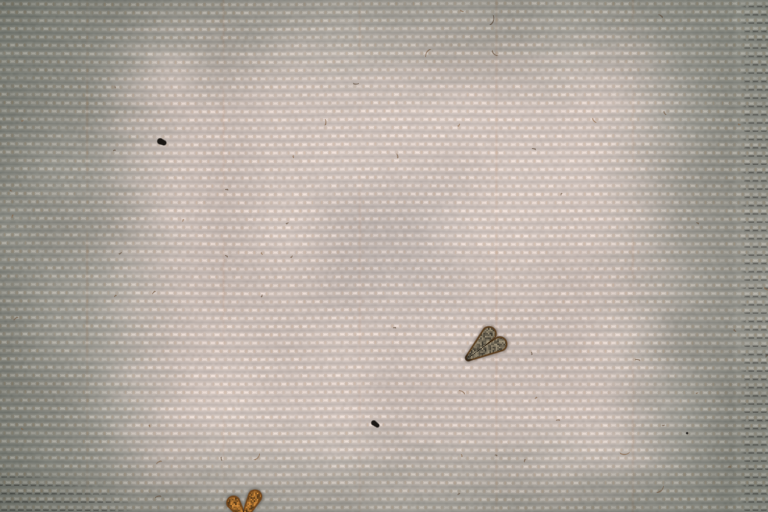
This texture is drawn by a Shadertoy shader. Its source:

```glsl
// Pale woven plastic mesh under a soft square glow, with fine debris and two small moths.
#define COLUMNS 92.0
#define ROWS 62.0
#define KNOT_SIZE vec2(0.27, 0.15)
#define KNOT_GAIN vec3(0.115, 0.105, 0.10)
#define WEAR 0.05
#define DEBRIS_RATE 0.14
#define GLOW_COLOR vec3(0.790, 0.742, 0.718)
#define SHEET_COLOR vec3(0.655, 0.640, 0.612)
#define CORNER_COLOR vec3(0.465, 0.478, 0.448)
#define TAN_COLOR vec3(0.56, 0.40, 0.26)
#define DARK_COLOR vec3(0.10, 0.09, 0.08)

float hash(vec2 p) {
    return fract(sin(dot(p, vec2(127.1, 311.7))) * 43758.5453);
}

float noise(vec2 p) {
    vec2 i = floor(p), f = fract(p);
    f = f * f * (3.0 - 2.0 * f);
    return mix(mix(hash(i), hash(i + vec2(1, 0)), f.x),
               mix(hash(i + vec2(0, 1)), hash(i + vec2(1, 1)), f.x), f.y);
}

float boxDistance(vec2 p, vec2 halfSize) {
    vec2 d = abs(p) - halfSize;
    return length(max(d, 0.0)) + min(max(d.x, d.y), 0.0);
}

// Capsule whose radius runs from ra to rb
float taperDistance(vec2 p, vec2 a, vec2 b, float ra, float rb) {
    vec2 ab = b - a;
    float h = clamp(dot(p - a, ab) / dot(ab, ab), 0.0, 1.0);
    return length(p - a - ab * h) - mix(ra, rb, h);
}

float cover(float d, float soft) {
    return smoothstep(soft, -soft, d);
}

// Light falling through the sheet: square glow, inner grey patch, dark corners
vec3 sheetLight(vec2 p) {
    float ragged = (noise(p * vec2(12.0, 70.0)) - 0.5) * 0.05;
    float square = boxDistance(p - vec2(0.765, 0.49), vec2(0.42, 0.32)) + ragged;
    float glow = smoothstep(0.19, -0.05, square);
    float edge = smoothstep(0.40, 1.0, length((p - vec2(0.77, 0.49)) * vec2(1.0, 1.12)));
    vec3 color = mix(mix(SHEET_COLOR, CORNER_COLOR, edge), GLOW_COLOR, glow);
    float patchDistance = boxDistance(p - vec2(0.765, 0.52), vec2(0.10, 0.09));
    color -= vec3(0.035, 0.027, 0.022) * smoothstep(0.10, -0.06, patchDistance);
    return color + 0.025 * smoothstep(1.43, 1.44, p.x);
}

// Staggered knots, tan crossings and the recessed band between rows
vec3 weave(vec3 color, vec2 p, float aspect) {
    vec2 grid = vec2(p.x / aspect * COLUMNS, p.y * ROWS);
    grid.y += 0.2 * (noise(p * 4.0) - 0.5);
    grid.x += 0.5 * mod(floor(grid.y), 2.0);
    vec2 cell = floor(grid), q = fract(grid) - 0.5;
    float soft = 0.08 + 0.5 * ROWS / iResolution.y;
    float vary = hash(cell);
    float knot = cover(boxDistance(q, KNOT_SIZE), soft);
    float thread = cover(abs(q.y) - 0.20, soft);
    float crossing = thread * cover(0.5 - abs(q.x) - 0.14, soft);
    float shadow = cover(0.5 - abs(q.y) - 0.12, soft);
    color += KNOT_GAIN * knot * (0.7 + 0.6 * vary);
    color += crossing * vec3(0.015, -0.012, -0.04) * (0.6 + 0.8 * vary);
    color -= vec3(0.045, 0.04, 0.035) * shadow;
    color += WEAR * 0.5 * (hash(vec2(cell.y, 7.0)) - 0.5) * thread;
    // Open gaps at the right margin and lower left fold
    float open = smoothstep(1.445, 1.46, p.x)
               + smoothstep(0.10, 0.06, p.y + 0.2 * p.x) * smoothstep(0.28, 0.2, p.x);
    float gap = cover(boxDistance(q + vec2(0.0, 0.36), vec2(0.30, 0.08)), soft);
    return color * (1.0 - 0.35 * gap * min(open, 1.0));
}

// Sparse curled fibres and crumbs
vec3 debris(vec3 color, vec2 p, float px) {
    vec2 grid = p * 15.0, cell = floor(grid);
    float pick = hash(cell + 31.0), turn = 6.2832 * hash(cell + 5.0);
    vec2 q = fract(grid) - 0.3 - 0.4 * vec2(hash(cell + 11.0), hash(cell + 17.0));
    q = mat2(cos(turn), sin(turn), -sin(turn), cos(turn)) * q;
    q.y += 2.5 * q.x * q.x;
    float size = 0.02 + 0.12 * pow(hash(cell + 23.0), 3.0);
    float d = taperDistance(q, vec2(-size, 0), vec2(size, 0), 0.010, 0.018);
    float mask = cover(d, px * 15.0) * step(pick, DEBRIS_RATE);
    return mix(color, mix(TAN_COLOR, DARK_COLOR, 0.6 * hash(cell + 41.0)), 0.65 * mask);
}

// Two wings spread from a head, with veins and a darker rim
vec3 moth(vec3 color, vec2 p, vec2 head, vec2 tipA, vec2 tipB, float width, vec3 rim, vec3 wing, float px) {
    float a = taperDistance(p, head, tipA, width * 0.45, width);
    float b = taperDistance(p, head, tipB, width * 0.45, width);
    float d = min(a, b);
    float veins = noise(p * 330.0);
    color *= 1.0 - 0.3 * cover(d - 0.002, 0.005);
    vec3 body = mix(rim, wing * (0.45 + 0.8 * veins), cover(d + 0.003, px));
    body *= 0.6 + 0.4 * smoothstep(0.0, 0.003, abs(a - b));
    return mix(color, body, cover(d, px));
}

void mainImage(out vec4 fragColor, in vec2 fragCoord) {
    float px = 1.0 / iResolution.y;
    vec2 p = fragCoord * px;
    vec3 color = weave(sheetLight(p), p, iResolution.x * px);
    color += WEAR * (noise(p * 9.0) - 0.5) + 0.6 * WEAR * (noise(p * 180.0) - 0.5);
    // Faint rusty vertical stains
    for (int i = 0; i < 5; i++) {
        float x = 0.17 + 0.2665 * float(i);
        float stain = cover(abs(p.x - x) - 0.002, 0.003) * noise(vec2(x * 50.0, p.y * 14.0));
        color -= vec3(0.01, 0.04, 0.06) * stain;
    }
    color = debris(color, p, px);
    // Dark grains
    float grain = taperDistance(p, vec2(0.313, 0.724), vec2(0.320, 0.721), 0.006, 0.005);
    grain = min(grain, taperDistance(p, vec2(0.730, 0.174), vec2(0.737, 0.169), 0.005, 0.004));
    grain = min(grain, length(p - vec2(1.342, 0.154)) - 0.002);
    color = mix(color, DARK_COLOR, cover(grain, px));
    color = moth(color, p, vec2(0.915, 0.301), vec2(0.955, 0.348), vec2(0.976, 0.328), 0.015,
                 vec3(0.36, 0.24, 0.11), vec3(0.52, 0.48, 0.40), px);
    color = moth(color, p, vec2(0.476, -0.012), vec2(0.456, 0.018), vec2(0.498, 0.030), 0.014,
                 vec3(0.45, 0.27, 0.10), vec3(0.68, 0.45, 0.19), px);
    fragColor = vec4(clamp(color, 0.0, 1.0), 1.0);
}
```
